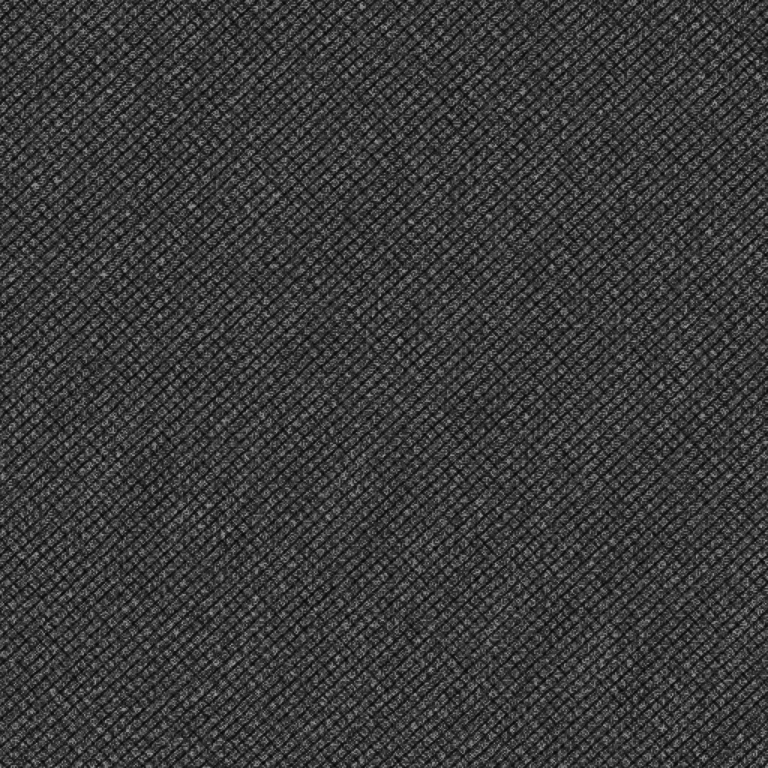
Give the GLSL for this texture, as a three.js fragment shader.

```glsl
// Charcoal woven cloth: fine diagonal ribs cut by thin grooves, crossed by fainter ones.
// Two slanted stripe waves form the weave; wrapped value noise adds fibre grain,
// uneven groove depth and slight mottling. Whole-number counts make it tile.

varying vec2 vUv;

const vec2 RIB_COUNT = vec2(52.0, -56.0);   // grooves rising to the right
const vec2 CROSS_COUNT = vec2(56.0, 52.0);  // grooves falling to the right
const float GROOVE_CORE = 0.03;             // half widths, in rib periods
const float GROOVE_EDGE = 0.23;
const float RIB_DEPTH = 0.60;
const float CROSS_DEPTH = 0.38;
const float WOBBLE = 0.12;                  // thread waviness, in rib periods
const float FINE_GRAIN = 512.0;             // noise cells across the canvas
const float COARSE_GRAIN = 256.0;
const float THREAD_CELLS = 80.0;
const float PATCH_CELLS = 14.0;
const float COARSE_SHARE = 0.25;
const float GRAIN_CURVE = 1.8;
const float THREAD_VARIATION = 0.08;
const float PATCH_VARIATION = 0.04;
const vec3 DARK_FIBRE = vec3(0.135);
const vec3 LIGHT_FIBRE = vec3(0.67);

float hash(vec2 p) {
  return fract(sin(dot(p, vec2(127.1, 311.7))) * 43758.5453);
}

// Value noise whose lattice wraps after the given number of cells
float wrappedNoise(vec2 uv, float cells, float seed) {
  vec2 p = uv * cells - 0.5;
  vec2 cell = floor(p);
  vec2 f = p - cell;
  f = f * f * (3.0 - 2.0 * f);
  vec2 a = mod(cell, cells);
  vec2 b = mod(cell + 1.0, cells);
  float low = mix(hash(a + seed), hash(vec2(b.x, a.y) + seed), f.x);
  float high = mix(hash(vec2(a.x, b.y) + seed), hash(b + seed), f.x);
  return mix(low, high, f.y);
}

// 1 in the middle of a groove, 0 on top of the thread
float groove(float phase) {
  float distanceToLine = abs(fract(phase) - 0.5);
  return 1.0 - smoothstep(GROOVE_CORE, GROOVE_EDGE, distanceToLine);
}

void main() {
  // Variation between threads
  float thread = wrappedNoise(vUv, THREAD_CELLS, 3.7);
  float looseness = wrappedNoise(vUv, THREAD_CELLS, 19.3);
  float patches = wrappedNoise(vUv, PATCH_CELLS, 41.9);

  // Woven grooves
  float wave = (thread - 0.5) * WOBBLE;
  float rib = groove(dot(vUv, RIB_COUNT) + wave);
  float crossing = groove(dot(vUv, CROSS_COUNT) - wave);
  float relief = 1.0 - RIB_DEPTH * rib * mix(0.8, 1.2, looseness);
  relief *= 1.0 - CROSS_DEPTH * crossing * mix(0.5, 1.5, thread);

  // Speckled fibres
  float grain = mix(wrappedNoise(vUv, FINE_GRAIN, 7.1),
                    wrappedNoise(vUv, COARSE_GRAIN, 29.5), COARSE_SHARE);
  vec3 fibre = mix(DARK_FIBRE, LIGHT_FIBRE, pow(grain, GRAIN_CURVE));

  // Soft mottling
  float shade = 1.0 + THREAD_VARIATION * (looseness - 0.5)
                    + PATCH_VARIATION * (patches - 0.5);

  gl_FragColor = vec4(fibre * relief * shade, 1.0);
}
```
